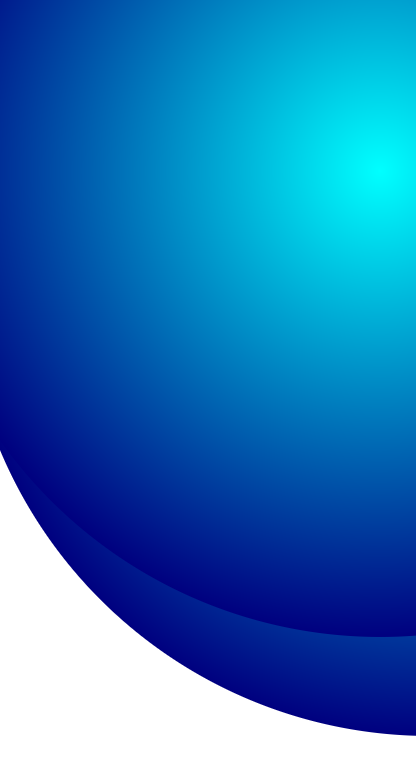
Write a Shadertoy shader that draws this background.

```glsl
// Two overlapping glowing discs on a white ground, cropped by the canvas.
// Each disc is a circle distance function filled with a linear radial
// gradient from cyan to navy; the front disc is laid over the back one.

// Lengths are in canvas widths, measured from the lower left corner.
const vec2 FRONT_CENTER = vec2(0.914, 1.435);
const vec2 BACK_CENTER = vec2(1.033, 1.197);
const float DISC_RADIUS = 1.120;

const vec3 GLOW_COLOR = vec3(0.0, 1.0, 1.0);
const vec3 RIM_COLOR = vec3(0.0, 0.0, 0.5);
const vec3 GROUND_COLOR = vec3(1.0);

// Lays one gradient disc over the color below, with a smoothed edge.
vec3 layDisc(vec3 below, vec2 point, vec2 center, float pixelSize) {
    float reach = distance(point, center);
    vec3 fill = mix(GLOW_COLOR, RIM_COLOR, min(reach / DISC_RADIUS, 1.0));
    float coverage = clamp(0.5 + (DISC_RADIUS - reach) / pixelSize, 0.0, 1.0);
    return mix(below, fill, coverage);
}

void mainImage(out vec4 fragColor, in vec2 fragCoord) {
    float pixelSize = 1.0 / iResolution.x;
    vec2 point = fragCoord * pixelSize;

    // Paint from back to front.
    vec3 color = GROUND_COLOR;
    color = layDisc(color, point, BACK_CENTER, pixelSize);
    color = layDisc(color, point, FRONT_CENTER, pixelSize);

    fragColor = vec4(color, 1.0);
}
```
